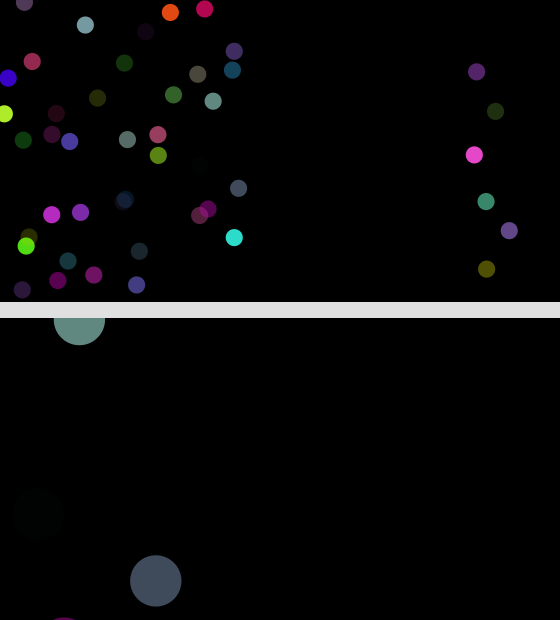
Top: the whole. Bottom: its middle third, enlarged.
Give the GLSL for this background, as a Shadertoy shader.

```glsl
// Equal-sized translucent discs of random colour on black: a broad crowd
// at the left and a sparse narrow column at the right. Centres follow a
// jittered low-discrepancy sequence; each disc is blended over the last.

const int   CROWD_COUNT  = 39;
const int   COLUMN_COUNT = 6;
const float DISC_RADIUS  = 0.0283;             // in canvas heights
const vec2  CROWD_MIN    = vec2(0.0, 0.0);     // in canvas fractions
const vec2  CROWD_MAX    = vec2(0.452, 1.0);
const vec2  COLUMN_MIN   = vec2(0.845, 0.05);
const vec2  COLUMN_MAX   = vec2(0.925, 0.80);
const float JITTER       = 0.16;
const float OPACITY_BIAS = 0.85;               // below 1 favours bright discs
const vec3  BACKGROUND   = vec3(0.0);

const vec2  SPREAD_STEP  = vec2(0.75488, 0.56984);
const float GOLDEN_STEP  = 0.61803;

// Integer hash, three values in 0..1
vec3 hash3(uint n) {
    uvec3 v = uvec3(n, n + 101u, n + 211u) * 1664525u + 1013904223u;
    v.x += v.y * v.z; v.y += v.z * v.x; v.z += v.x * v.y;
    v ^= v >> 16u;
    v.x += v.y * v.z; v.y += v.z * v.x; v.z += v.x * v.y;
    return vec3(v >> 8u) / 16777216.0;
}

// Antialiased coverage of a disc
float discCoverage(vec2 p, vec2 centre) {
    float pixel = 1.0 / iResolution.y;
    return clamp(0.5 + (DISC_RADIUS - length(p - centre)) / pixel, 0.0, 1.0);
}

// Blends a group of discs, scattered within a rectangle, over a colour
vec3 scatterDiscs(vec3 colour, vec2 p, int count, vec2 low, vec2 high, uint seed) {
    vec2 canvas = vec2(iResolution.x / iResolution.y, 1.0);
    for (int i = 0; i < count; i++) {
        uint id = seed + uint(i) * 2u;
        vec3 tint = hash3(id);
        vec2 jitter = JITTER * (hash3(id + 1u).xy - 0.5);
        vec2 place = fract(0.5 + float(i + 1) * SPREAD_STEP + jitter);
        float opacity = pow(fract(0.3 + float(i) * GOLDEN_STEP), OPACITY_BIAS);
        float coverage = discCoverage(p, mix(low, high, place) * canvas);
        colour = mix(colour, tint, coverage * opacity);
    }
    return colour;
}

void mainImage(out vec4 fragColor, in vec2 fragCoord) {
    vec2 p = fragCoord / iResolution.y;
    vec3 colour = scatterDiscs(BACKGROUND, p, CROWD_COUNT, CROWD_MIN, CROWD_MAX, 17u);
    colour = scatterDiscs(colour, p, COLUMN_COUNT, COLUMN_MIN, COLUMN_MAX, 503u);
    fragColor = vec4(colour, 1.0);
}
```
